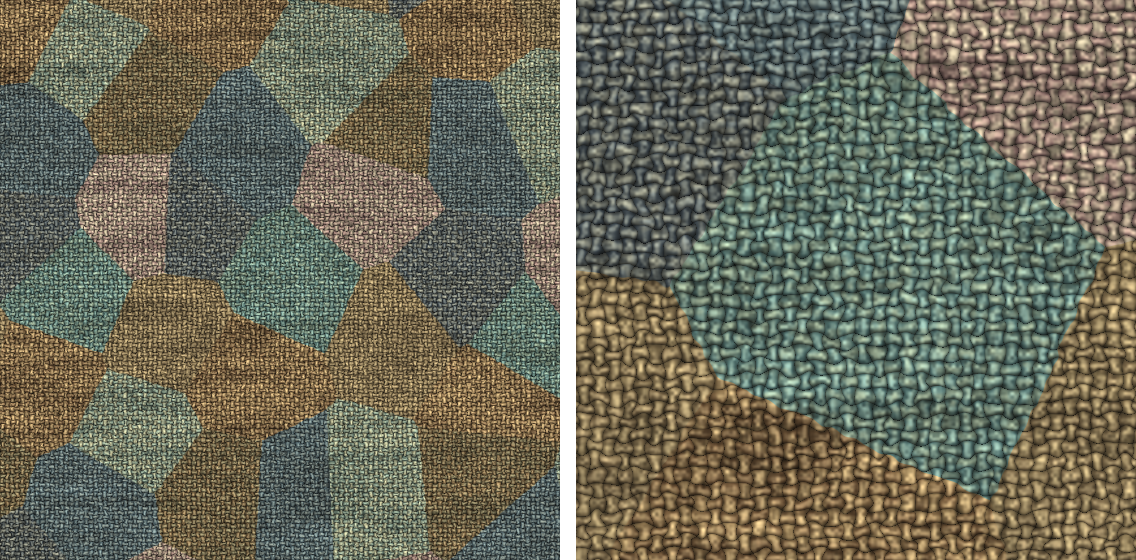
Left, the full canvas; right, a detail of the centre.
Write a Shadertoy shader that draws this texture.

```glsl
#define PATCHES 5.4
#define JITTER 0.88
#define THREADS vec2(114.0, 124.0)
#define WOBBLE 0.2
#define INTERLOCK 0.17
#define GAP_SHADE 0.31
#define CROWN_SHADE 1.29
#define BEAD_VARIATION 0.22
#define FIBRE_VARIATION 0.60
#define STREAK_VARIATION 0.20
#define FADING 0.08

// Dyes: slate, teal, sage, rose, gold, brown, charcoal, ochre
const vec3 WEFT[8] = vec3[8](
    vec3(0.28, 0.36, 0.39), vec3(0.32, 0.46, 0.45),
    vec3(0.57, 0.57, 0.45), vec3(0.62, 0.57, 0.48),
    vec3(0.56, 0.48, 0.33), vec3(0.43, 0.34, 0.22),
    vec3(0.23, 0.27, 0.30), vec3(0.62, 0.51, 0.34));
const vec3 WARP[8] = vec3[8](
    vec3(0.34, 0.39, 0.39), vec3(0.43, 0.51, 0.44),
    vec3(0.42, 0.51, 0.46), vec3(0.55, 0.43, 0.41),
    vec3(0.47, 0.39, 0.27), vec3(0.42, 0.39, 0.28),
    vec3(0.44, 0.45, 0.41), vec3(0.42, 0.31, 0.20));
const vec3 FADED = vec3(0.44, 0.43, 0.36);
const vec3 CREAM = vec3(0.60, 0.58, 0.47);

float hash(vec2 p) {
    return fract(sin(dot(p, vec2(127.1, 311.7))) * 43758.5453);
}

float noise(vec2 p) {
    vec2 i = floor(p), f = fract(p);
    f = f * f * (3.0 - 2.0 * f);
    return mix(mix(hash(i), hash(i + vec2(1, 0)), f.x),
               mix(hash(i + vec2(0, 1)), hash(i + vec2(1, 1)), f.x), f.y);
}

// Neighbouring patches always get different dyes
vec3 patchDye(vec2 id, float yarn) {
    int dye = int(mod(3.0 * id.x + 2.0 * id.y, 8.0));
    return mix(mix(WARP[dye], WEFT[dye], yarn), FADED, FADING);
}

// Nearest two patches and the distance to the seam between them
float patchSeam(vec2 p, out vec2 nearId, out vec2 nextId) {
    vec2 cell = floor(p), nearOffset = vec2(9.0), nextOffset = vec2(9.0);
    nearId = nextId = cell;
    for (int y = -2; y <= 2; y++)
    for (int x = -2; x <= 2; x++) {
        vec2 id = cell + vec2(x, y);
        vec2 jitter = vec2(hash(id + 3.7), hash(id + 41.3)) - 0.5;
        vec2 offset = id + 0.5 + JITTER * jitter - p;
        if (dot(offset, offset) < dot(nearOffset, nearOffset)) {
            nextOffset = nearOffset; nextId = nearId;
            nearOffset = offset; nearId = id;
        } else if (dot(offset, offset) < dot(nextOffset, nextOffset)) {
            nextOffset = offset; nextId = id;
        }
    }
    return dot(0.5 * (nearOffset + nextOffset), normalize(nextOffset - nearOffset));
}

void mainImage(out vec4 fragColor, in vec2 fragCoord) {
    vec2 uv = fragCoord / iResolution.y;

    // Plain weave: weft and warp take turns on top and push neighbours aside
    vec2 sway = vec2(noise(uv * 45.0), noise(uv * 45.0 + 71.0)) - 0.5;
    vec2 fine = vec2(noise(uv * 150.0 + 13.0), noise(uv * 150.0 + 37.0)) - 0.5;
    vec2 weave = uv * THREADS + WOBBLE * (2.0 * sway + 2.0 * fine);
    vec2 wave = 3.14159 * weave;
    weave += INTERLOCK * vec2(cos(wave.x) * sin(wave.y), -sin(wave.x) * cos(wave.y));
    vec2 bead = floor(weave), local = fract(weave) - 0.5;
    float weftOnTop = mod(bead.x + bead.y, 2.0);
    vec2 strand = weftOnTop > 0.5 ? local : local.yx;
    float crown = sqrt(max(cos(3.14159 * strand.y), 0.0)) * cos(2.5 * strand.x);

    // Shading from bead height, light from above, fibres and long slubs
    float fibre = noise(uv * 430.0) - 0.5;
    float slub = noise(uv * vec2(7.0, 48.0)) + 0.6 * noise(uv * vec2(22.0, 110.0) + 9.0) - 0.8;
    float shade = mix(GAP_SHADE, CROWN_SHADE, crown) + 0.22 * local.y;
    shade *= 1.0 + BEAD_VARIATION * (hash(bead) - 0.5)
           + FIBRE_VARIATION * fibre + STREAK_VARIATION * slub;

    // Heathered yarn mixes both dyes of the patch
    float heather = noise(uv * 260.0 + 53.0) - 0.5;
    float yarn = clamp(mix(0.25, 0.75, weftOnTop) + 1.1 * heather + 0.4 * slub, 0.0, 1.0);

    // Patchwork laid askew to the threads
    vec2 nearId, nextId;
    vec2 askew = mat2(0.88, 0.47, -0.47, 0.88) * uv * PATCHES;
    float seam = patchSeam(askew + 0.02 * fine, nearId, nextId);
    float blend = clamp(0.5 + seam * iResolution.y / PATCHES, 0.0, 1.0);
    vec3 color = mix(patchDye(nextId, yarn), patchDye(nearId, yarn), blend);

    // Worn crowns catch a little cream
    color = mix(color, CREAM, 0.22 * smoothstep(0.5, 1.0, crown + 0.5 * fibre));
    fragColor = vec4(clamp(color * shade, 0.0, 1.0), 1.0);
}
```
